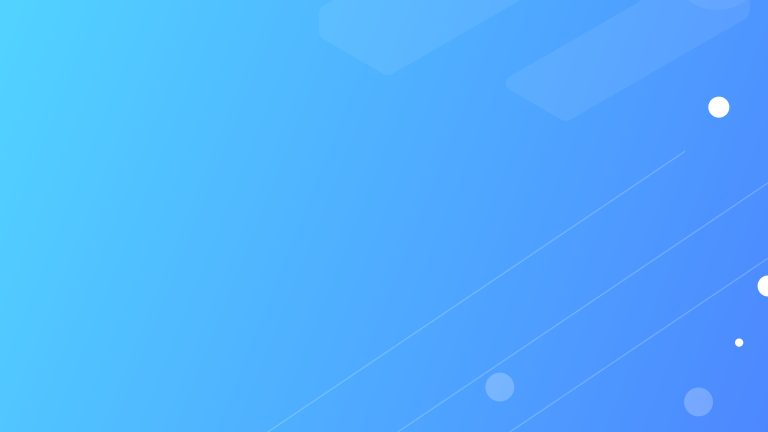
Reproduce this background procedurally as a Shadertoy shader.

```glsl
// Blue diagonal gradient with slanted translucent bars, thin lines and dots.

// Coverage of a signed distance, softened over one pixel
float fill(float d) {
    return clamp(0.5 - d * iResolution.y, 0.0, 1.0);
}

float smoothMax(float a, float b) {
    float h = max(0.012 - abs(a - b), 0.0) / 0.012;
    return max(a, b) + h * h * 0.003;
}

float disc(vec2 p, vec2 center, float radius) {
    return fill(length(p - center) - radius);
}

// Bar rising at 30 degrees from its lowest corner, cut upright at both sides
float bar(vec2 p, vec2 tip, float height, vec2 sides) {
    vec2 q = p - tip;
    float rise = (q.y - 0.577 * q.x) * 0.866;
    float d = smoothMax(-rise, -(q.y + 0.577 * q.x) * 0.866);
    d = smoothMax(d, rise - height * 0.866);
    d = smoothMax(d, sides.x - p.x);
    return fill(smoothMax(d, p.x - sides.y));
}

// Thin line climbing from the lower edge and ending at endX
float slantLine(vec2 p, float startX, float endX) {
    vec2 dir = vec2(0.8296, 0.5583);
    vec2 q = p - vec2(startX, 0.0);
    float d = abs(q.x * dir.y - q.y * dir.x) - 0.0015;
    return fill(max(d, p.x - endX));
}

void mainImage(out vec4 fragColor, in vec2 fragCoord) {
    vec2 p = fragCoord / iResolution.y;
    float aspect = iResolution.x / iResolution.y;

    // Background: cyan at the upper left to indigo blue at the lower right
    float t = (p.x + 0.4 * (1.0 - p.y)) / (aspect + 0.4);
    vec3 color = mix(vec3(0.32, 0.83, 1.0), vec3(0.30, 0.53, 1.0), t);
    vec3 white = vec3(1.0);

    // Faint bars and the large disc at the top
    color = mix(color, white, 0.07 * bar(p, vec2(0.898, 0.823), 0.25, vec2(0.738, 3.0)));
    color = mix(color, white, 0.07 * bar(p, vec2(1.310, 0.717), 0.181, vec2(1.170, 1.736)));
    color = mix(color, white, 0.06 * disc(p, vec2(1.660, 1.088), 0.111));

    // Three parallel lines
    for (int i = 0; i < 3; i++) {
        float k = float(i);
        float startX = 0.620 + k * (0.3217 - 0.0208 * k);
        color = mix(color, white, 0.2 * slantLine(p, startX, i == 0 ? 1.586 : 4.0));
    }

    // Translucent dots
    float haze = max(disc(p, vec2(1.157, 0.104), 0.0333), disc(p, vec2(1.617, 0.0695), 0.0333));
    color = mix(color, white, 0.23 * haze);

    // Solid dots
    float dots = max(disc(p, vec2(1.664, 0.752), 0.0243), disc(p, vec2(1.778, 0.338), 0.0243));
    dots = max(dots, disc(p, vec2(1.711, 0.207), 0.0095));
    color = mix(color, white, dots);

    fragColor = vec4(color, 1.0);
}
```
